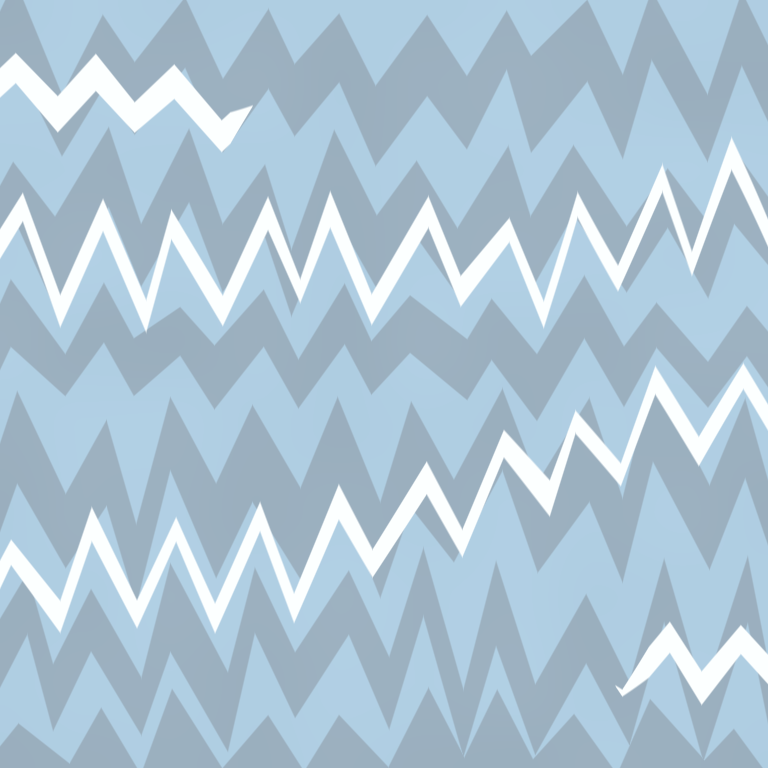
This pattern is drawn by a three.js fragment shader. Its source:

```glsl
// Grey jagged bands on pale blue, crossed by thin white zigzag lines.
varying vec2 vUv;

#define CELLS 19.2                     // zigzag corners across the canvas
#define JITTER 0.5                     // sideways scatter of corners, in cells
#define EDGE 0.0013                    // half width of the smoothed edge
#define TONE 0.014                     // strength of the soft tint variation
#define LINE_THICK 0.039               // vertical thickness of the white lines
#define BLUE vec3(0.69, 0.81, 0.89)
#define GREY vec3(0.61, 0.69, 0.75)
#define WHITE vec3(0.99, 1.0, 1.0)

float hash(vec2 p) {
  return fract(sin(dot(p, vec2(127.1, 311.7))) * 43758.5453);
}

float noise(vec2 p) {
  vec2 i = floor(p), f = fract(p);
  f = f * f * (3.0 - 2.0 * f);
  float low = mix(hash(i), hash(i + vec2(1.0, 0.0)), f.x);
  float high = mix(hash(i + vec2(0.0, 1.0)), hash(i + 1.0), f.x);
  return mix(low, high, f.y);
}

// One zigzag corner: x position, upper edge height, lower edge height.
vec3 corner(float i, float seed, float swing, float thick) {
  float side = 1.0 - 2.0 * mod(i, 2.0);
  float x = (i + 0.5 + JITTER * (hash(vec2(i, seed)) - 0.5)) / CELLS;
  float y = side * swing * mix(0.6, 1.4, hash(vec2(i, seed + 17.0)));
  float above = 0.5 * thick * mix(0.7, 1.3, hash(vec2(i, seed + 31.0)));
  float below = 0.5 * thick * mix(0.7, 1.3, hash(vec2(i, seed + 47.0)));
  return vec3(x, y + above, y - below);
}

// Coverage of a zigzag strip centred on y = 0.
float strip(vec2 p, float seed, float swing, float thick) {
  float i = floor(p.x * CELLS);
  vec3 a = corner(i, seed, swing, thick);
  vec3 b;
  if (p.x < a.x) {
    b = a;
    a = corner(i - 1.0, seed, swing, thick);
  } else {
    b = corner(i + 1.0, seed, swing, thick);
  }
  vec2 slope = (b.yz - a.yz) / (b.x - a.x);
  vec2 edges = a.yz + slope * (p.x - a.x);
  vec2 dist = (p.y - edges) / sqrt(1.0 + slope * slope);
  return smoothstep(EDGE, -EDGE, dist.x) * smoothstep(-EDGE, EDGE, dist.y);
}

// Grey band: middle height, swing and thickness.
float band(vec2 p, float seed, float middle, float swing, float thick) {
  return strip(p - vec2(0.0, middle), seed, swing, thick);
}

// White line over the span of x, narrowing to a point at its ends.
float whiteLine(vec2 p, float seed, float middle, float swing, vec2 span) {
  float taper = min((p.x - span.x) / 0.045, (span.y - p.x) / 0.03);
  float thick = LINE_THICK * clamp(taper, 0.0, 1.0);
  float shown = smoothstep(0.0, 0.06, taper);
  return shown * strip(p - vec2(0.0, middle), seed, swing, thick);
}

void main() {
  vec2 p = vUv;

  // Grey bands, top to bottom
  float grey = band(p, 1.0, 0.900, 0.050, 0.100);
  grey = max(grey, band(p, 2.0, 0.707, 0.053, 0.095));
  grey = max(grey, band(p, 3.0, 0.543, 0.038, 0.072));
  grey = max(grey, band(p, 4.0, 0.368, 0.064, 0.108));
  grey = max(grey, band(p, 5.0, 0.147, 0.062, 0.094));
  grey = max(grey, band(p, 6.0, -0.030, 0.038, 0.140));

  // White lines: two cross the canvas, two are short
  float fall = 0.89 - 0.13 * p.x;
  float lift = 0.662 + 0.09 * smoothstep(0.72, 1.0, p.x);
  float climb = 0.25 + 0.23 * smoothstep(0.2, 1.1, p.x);
  float white = whiteLine(p, 7.0, fall, 0.030, vec2(-1.0, 0.33));
  white = max(white, whiteLine(p, 8.0, lift, 0.053, vec2(-1.0, 2.0)));
  white = max(white, whiteLine(p, 9.0, climb, 0.050, vec2(-1.0, 2.0)));
  white = max(white, whiteLine(p, 10.0, 0.13, 0.028, vec2(0.8, 2.0)));

  // Flat colours with a faint soft tint
  vec3 color = mix(BLUE, GREY, grey) + TONE * (noise(p * 9.0) - 0.5);
  color = mix(color, WHITE, white);
  gl_FragColor = vec4(color, 1.0);
}
```
